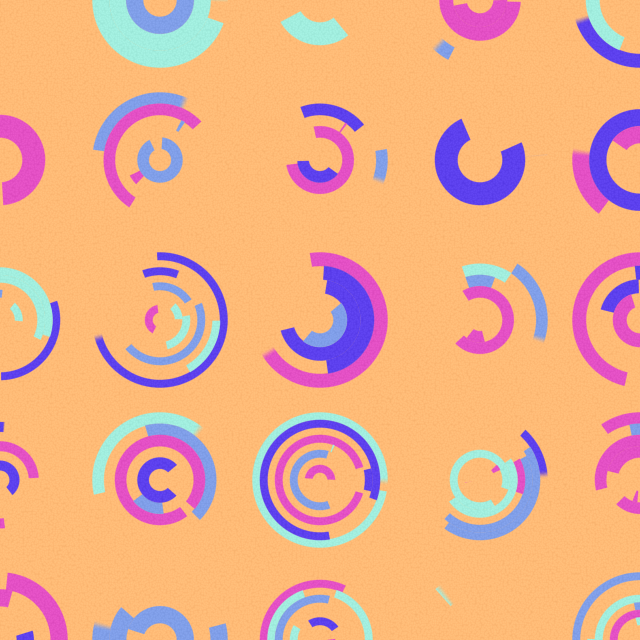
A Shadertoy shader for this pattern:

```glsl
// A four by four grid of concentric broken rings on a warm, lightly grained ground.
// Each cell hashes its ring count; each ring hashes its colour, start and sweep.
// Cellular noise supplies the fine paper grain.

const float TAU = 6.2831853;
const float CELLS = 4.0;          // repeats across and down
const float OUTER_RADIUS = 0.422; // in cell units
const int MAX_RINGS = 9;
const float MIN_RINGS = 3.0;

const vec3 GROUND = vec3(1.00, 0.73, 0.46);
const vec3 INDIGO = vec3(0.36, 0.25, 0.93);
const vec3 PINK   = vec3(0.89, 0.31, 0.77);
const vec3 BLUE   = vec3(0.50, 0.62, 0.91);
const vec3 MINT   = vec3(0.63, 0.93, 0.87);

// Four random values from a 3D key
vec4 hash4(vec3 key) {
    vec4 p = fract(key.xyzx * vec4(0.1031, 0.1030, 0.0973, 0.1099));
    p += dot(p, p.wzxy + 33.33);
    return fract((p.xxyz + p.yzzw) * p.zywx);
}

vec3 ringColour(float pick) {
    if (pick < 0.25) return INDIGO;
    if (pick < 0.50) return PINK;
    if (pick < 0.75) return BLUE;
    return MINT;
}

// Distance to the nearest scattered point
float cellular(vec2 p) {
    vec2 base = floor(p);
    float nearest = 2.0;
    for (int y = -1; y <= 1; y++) {
        for (int x = -1; x <= 1; x++) {
            vec2 site = base + vec2(x, y);
            vec2 point = site + hash4(vec3(site, 7.0)).xy;
            nearest = min(nearest, distance(p, point));
        }
    }
    return nearest;
}

// Coverage of a ring of the given middle radius and width
float ringMask(float radius, float middle, float width, float aa) {
    float inside = 0.5 * width - abs(radius - middle);
    return smoothstep(-aa, 0.6 * aa, inside);
}

// Coverage of an arc from 0 to sweep (in turns), feathered at its start
float arcMask(float turn, float sweep, float feather, float edge) {
    float head = smoothstep(0.0, max(feather, edge), turn);
    float tail = 1.0 - smoothstep(sweep - edge, sweep, turn);
    return head * tail;
}

// Paints one cell's rings, from the outside in
vec3 paintRings(vec3 colour, vec2 p, vec2 cell, float aa) {
    float radius = length(p);
    float angle = atan(p.y, p.x) / TAU;
    float span = float(MAX_RINGS) - MIN_RINGS + 1.0;
    int count = int(MIN_RINGS + floor(span * hash4(vec3(cell, 91.0)).x));
    float width = OUTER_RADIUS / float(count);
    float edge = 1.5 * aa / (TAU * max(radius, aa));

    // The innermost disc stays empty
    for (int i = MAX_RINGS - 1; i >= 1; i--) {
        if (i >= count) continue;
        vec4 rnd = hash4(vec3(cell, float(i) + 17.0));
        float sweep = pow(rnd.y, 1.7);
        float feather = (i == count - 1) ? 0.022 : 0.008 * rnd.w * rnd.w;
        float turn = fract(angle - rnd.x);
        float mask = ringMask(radius, (float(i) + 0.5) * width, width, aa)
                   * arcMask(turn, sweep, feather, edge);
        colour = mix(colour, ringColour(rnd.z), mask);
    }
    return colour;
}

void mainImage(out vec4 fragColor, in vec2 fragCoord) {
    vec2 uv = fragCoord / iResolution.y;

    // Cells are centred on whole grid points, so border rings are cut in half
    vec2 grid = uv * CELLS;
    vec2 cell = floor(grid + 0.5);
    float aa = CELLS / iResolution.y;
    vec3 colour = paintRings(GROUND, grid - cell, cell + 23.0, aa);

    // Fine pale grain
    float grain = 0.48 - cellular(uv * 300.0);
    colour += 0.055 * grain;

    fragColor = vec4(clamp(colour, 0.0, 1.0), 1.0);
}
```
